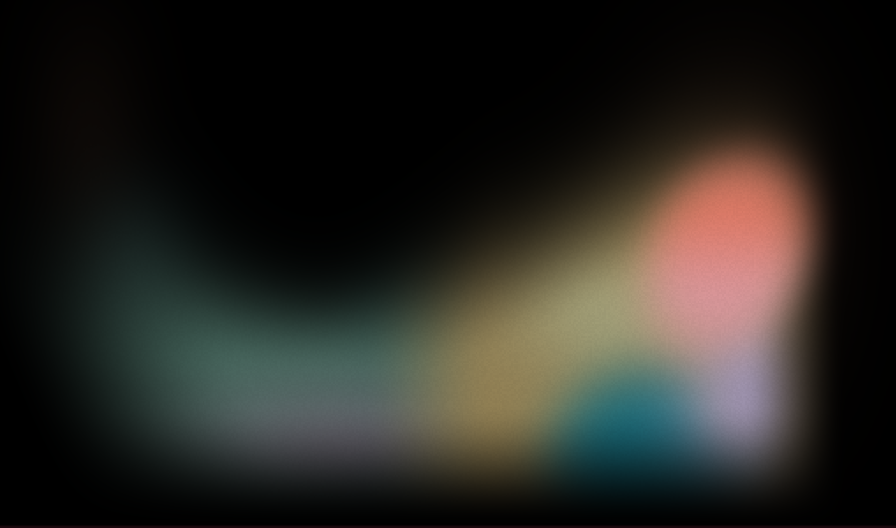
This background is drawn by a WebGL 2 fragment shader. Its source:

```glsl
#version 300 es
precision highp float;
// A soft valley of blurred light on black: a hue field of sea green, olive, teal
// and lavender is shaped by a smooth envelope, then a coral ellipse is laid on it.
// Positions are in canvas heights, measured from the lower left corner.

uniform vec2 u_resolution;
out vec4 fragColor;

const vec3 SEA_GREEN = vec3(0.27, 0.40, 0.36);
const vec3 MAUVE     = vec3(0.41, 0.39, 0.43);
const vec3 OLIVE     = vec3(0.56, 0.49, 0.32);
const vec3 SAGE      = vec3(0.61, 0.60, 0.45);
const vec3 TEAL      = vec3(0.08, 0.41, 0.47);
const vec3 LAVENDER  = vec3(0.57, 0.54, 0.65);
const vec3 CORAL     = vec3(0.87, 0.47, 0.40);
const vec3 PINK      = vec3(0.85, 0.58, 0.60);
const vec3 EMBER     = vec3(0.10, 0.065, 0.045);
const vec3 DARK_RUST = vec3(0.045, 0.030, 0.022);
const vec3 DEEP_SEA  = vec3(0.035, 0.055, 0.055);
const vec3 BASE_LINE = vec3(0.10, 0.03, 0.05);

const float ASPECT      = 512.0 / 302.0;
const vec2  CORAL_POS   = vec2(1.375, 0.520);
const vec2  CORAL_RADII = vec2(0.190, 0.145);
const float CORAL_TILT  = 1.10;
const float GRAIN_CELLS = 300.0;
const float GRAIN       = 0.035;

// Gaussian spot with separate horizontal and vertical radii.
float glow(vec2 p, vec2 centre, vec2 radii) {
    vec2 d = (p - centre) / radii;
    return exp(-dot(d, d));
}

// Tilted ellipse with a flat core and a soft rim.
float softEllipse(vec2 p, vec2 centre, vec2 radii, float tilt) {
    vec2 axis = vec2(cos(tilt), sin(tilt));
    vec2 d = p - centre;
    d = vec2(dot(d, axis), dot(d, vec2(-axis.y, axis.x))) / radii;
    float r2 = dot(d, d);
    return exp(-r2 * r2);
}

float hash(vec2 cell) {
    vec3 q = fract(cell.xyx * 0.1031);
    q += dot(q, q.yzx + 33.33);
    return fract((q.x + q.y) * q.z);
}

// Brightness of the valley: faded at the floor, both sides and above its ridge.
float envelope(vec2 p) {
    float lower = smoothstep(0.0, 0.24, p.y);
    float left  = smoothstep(0.13, 0.60, p.x + 0.42 * p.y);
    float right = 1.0 - smoothstep(1.40, 1.60, p.x);
    float ridge = 0.29 + 0.20 * smoothstep(0.80, 1.35, p.x);
    float reach = mix(0.13, 0.20, smoothstep(0.0, 0.35, abs(p.x - 0.60)));
    float above = max(p.y - ridge, 0.0) / reach;
    return lower * left * right * exp(-above * above);
}

// Hues at full brightness, blended from left to right.
vec3 hueField(vec2 p) {
    vec3 c = mix(SEA_GREEN, MAUVE, 0.9 * glow(p, vec2(0.66, 0.15), vec2(0.32, 0.12)));
    c = mix(c, OLIVE, smoothstep(0.68, 0.94, p.x));
    c = mix(c, SAGE, glow(p, vec2(1.15, 0.40), vec2(0.17, 0.13)));
    c = mix(c, TEAL, softEllipse(p, vec2(1.23, 0.11), vec2(0.20, 0.20), 0.0));
    return mix(c, LAVENDER, glow(p, vec2(1.41, 0.25), vec2(0.12, 0.19)));
}

void main() {
    vec2 p = gl_FragCoord.xy / u_resolution * vec2(ASPECT, 1.0);
    vec3 color = hueField(p) * envelope(p);

    // Dim light around the coral and up the left limb.
    color += EMBER * glow(p, vec2(1.39, 0.55), vec2(0.18, 0.30));
    color += DARK_RUST * glow(p, vec2(0.166, 0.757), vec2(0.11, 0.22));
    color += DEEP_SEA * glow(p, vec2(0.254, 0.535), vec2(0.11, 0.14));

    // Coral ellipse, pink toward its foot.
    vec3 warm = mix(PINK, CORAL, smoothstep(0.42, 0.62, p.y));
    color = mix(color, warm, 0.96 * softEllipse(p, CORAL_POS, CORAL_RADII, CORAL_TILT));

    // Fine grain in proportion to brightness, and a thin line at the foot.
    color *= 1.0 + GRAIN * (hash(floor(p * GRAIN_CELLS)) - 0.5);
    color = mix(BASE_LINE, color, smoothstep(0.002, 0.007, p.y));
    fragColor = vec4(color, 1.0);
}
```
